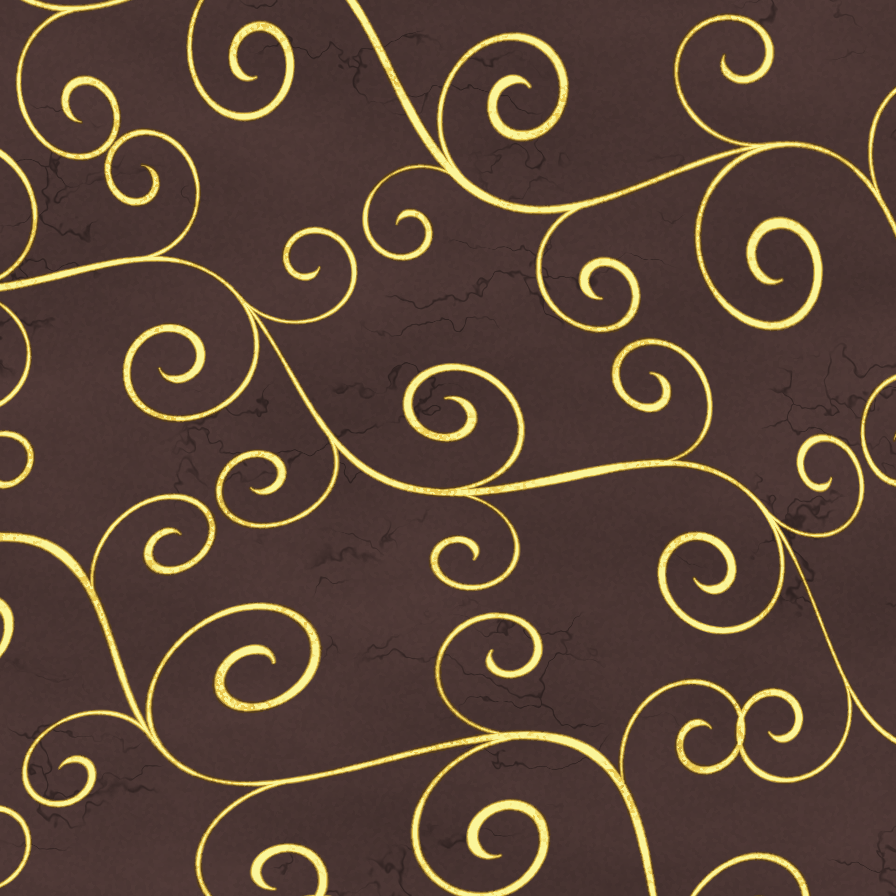
Reproduce this pattern procedurally as a Shadertoy shader.

```glsl
// Golden scrolling vines with spiral tendrils on weathered dark brown plaster.

const float PI = 3.14159265;
const float HALF_WAVE = 0.31;   // distance from a stem crest to the next trough
const float ROW_GAP = 0.36;     // distance between neighbouring stems
const float STEM_RISE = 0.085;  // amplitude of a stem

const vec3 PLASTER = vec3(0.29, 0.21, 0.20);
const vec3 BRONZE = vec3(0.34, 0.24, 0.10);
const vec3 AMBER = vec3(0.64, 0.51, 0.21);
const vec3 GOLD = vec3(0.92, 0.79, 0.31);
const vec3 PALE_GOLD = vec3(0.98, 0.96, 0.60);

float hash(vec2 p) {
    vec3 q = fract(p.xyx * 0.1031);
    q += dot(q, q.yzx + 33.33);
    return fract((q.x + q.y) * q.z);
}

mat2 rotation(float angle) {
    float c = cos(angle), s = sin(angle);
    return mat2(c, s, -s, c);
}

// Sum of turned sine layers, roughly -1 to 1
float layeredSines(vec2 p) {
    float sum = 0.0, gain = 0.5;
    for (int i = 0; i < 5; i++) {
        sum += gain * sin(p.x + 1.7 * sin(p.y));
        p = rotation(1.1) * p * 1.8 + 2.3;
        gain *= 0.6;
    }
    return sum;
}

// Cellular noise: nearest distance, second distance, random value of the cell
vec3 cellular(vec2 p) {
    vec2 home = floor(p);
    vec3 best = vec3(9.0, 9.0, 0.0);
    for (int y = -1; y <= 1; y++)
    for (int x = -1; x <= 1; x++) {
        vec2 cell = home + vec2(x, y);
        float d = distance(p, cell + vec2(hash(cell), hash(cell + 57.0)));
        if (d < best.x) best = vec3(d, best.x, hash(cell + 113.0));
        else best.y = min(best.y, d);
    }
    return best;
}

// Distance to a logarithmic spiral that leaves base along heading; turn is +1 or -1
float curl(vec2 p, vec2 base, float heading, float turn, float radius, float decay, float halfWidth) {
    float sweep = 1.85 / decay;
    float startAngle = heading - turn * (0.5 * PI + atan(decay));
    vec2 q = p - base + radius * vec2(cos(startAngle), sin(startAngle));
    float r = length(q);
    float angle = mod(turn * (atan(q.y, q.x) - startAngle), 2.0 * PI);

    float endAngle = startAngle + turn * sweep;
    vec2 tip = radius * exp(-decay * sweep) * vec2(cos(endAngle), sin(endAngle));
    float d = distance(q, tip) - 0.45 * halfWidth;
    for (int n = 0; n < 2; n++) {
        float t = angle + 2.0 * PI * float(n);
        if (t > sweep) break;
        float u = t / sweep;
        float swell = (0.7 + 0.5 * smoothstep(0.0, 0.65, u)) * (1.0 - 0.6 * smoothstep(0.86, 1.0, u));
        d = min(d, abs(r - radius * exp(-decay * t)) / sqrt(1.0 + decay * decay) - halfWidth * swell);
    }
    return d;
}

// Curl that forks off the stem at position x of its cell
float branch(vec2 p, float x, float turn, float radius, float decay, float halfWidth) {
    float k = PI / HALF_WAVE;
    vec2 base = vec2(x, STEM_RISE * cos(k * x));
    return curl(p, base, atan(-STEM_RISE * k * sin(k * x)), turn, radius, decay, halfWidth);
}

// Wavy stems in rows, each crest and trough bearing three curls
float vines(vec2 p) {
    vec2 home = round(p / vec2(HALF_WAVE, ROW_GAP));
    float k = PI / HALF_WAVE, d = 9.0;
    for (int j = -1; j <= 1; j++) {
        float row = home.y + float(j);
        float y = p.y - row * ROW_GAP;
        float slope = STEM_RISE * k * sin(k * p.x);
        float stemWidth = 0.0047 + 0.0014 * sin(9.0 * p.x + 2.0 * row);
        d = min(d, abs(y - STEM_RISE * cos(k * p.x)) / sqrt(1.0 + slope * slope) - stemWidth);
        float growth = 1.0 - 2.0 * mod(abs(row), 2.0);
        for (int i = -1; i <= 1; i++) {
            float column = home.x + float(i);
            float side = 1.0 - 2.0 * mod(abs(column), 2.0);
            vec2 q = vec2(growth * (p.x - column * HALF_WAVE), side * y);
            float a = hash(vec2(column, row) + 7.0), b = hash(vec2(column, row) + 31.0);
            d = min(d, branch(q, 0.04 * (a - 0.7), -1.0, 0.108 + 0.016 * b, 0.18, 0.0053));
            d = min(d, branch(q, -0.10 + 0.03 * b, 1.0, 0.086 + 0.022 * a, 0.20, 0.0048));
            d = min(d, branch(q, 0.045 + 0.03 * a, 1.0, 0.074 + 0.022 * b, 0.22, 0.0043));
        }
    }
    return d;
}

// Mottled plaster with faint, mostly level cracks
vec3 plaster(vec2 p) {
    float mottle = layeredSines(p * vec2(7.0, 15.0));
    vec2 jagged = p * vec2(5.0, 16.0) + 0.35 * vec2(layeredSines(p * 30.0), layeredSines(p * 38.0 + 4.0));
    vec3 cell = cellular(jagged);
    float crack = 1.0 - smoothstep(0.0, 0.07, cell.y - cell.x);
    crack *= smoothstep(0.1, 0.6, layeredSines(p * 11.0 + 9.0));
    float grain = cellular(p * 240.0).z - 0.5;
    return PLASTER * (1.0 + 0.07 * mottle + 0.07 * grain - 0.32 * crack);
}

// Glittering foil: dark rim, bright core
vec3 foil(float depth, float patches, float grain) {
    float tone = 0.05 + 0.95 * smoothstep(0.0, 0.0038, depth) + 0.28 * patches + 0.45 * (grain - 0.5);
    vec3 color = mix(BRONZE, AMBER, smoothstep(0.0, 0.35, tone));
    color = mix(color, GOLD, smoothstep(0.35, 0.65, tone));
    return mix(color, PALE_GOLD, smoothstep(0.65, 0.95, tone));
}

void mainImage(out vec4 fragColor, in vec2 fragCoord) {
    vec2 p = fragCoord / iResolution.y;
    float pixel = 1.0 / iResolution.y;

    // Tilt and bend the rows so that the vines wander
    vec2 v = rotation(0.45) * p + vec2(0.13, 0.05);
    v += 0.028 * vec2(sin(5.3 * v.y + 1.0) + 0.5 * sin(7.1 * v.x), sin(4.7 * v.x + 2.0) + 0.5 * sin(8.3 * v.y));

    float grain = cellular(p * 330.0).z;
    float d = vines(v) + 0.0009 * (grain - 0.5);
    vec3 gold = foil(-d, layeredSines(p * 24.0), grain);
    vec3 color = mix(plaster(p), gold, smoothstep(0.8 * pixel, -0.8 * pixel, d));
    fragColor = vec4(color, 1.0);
}
```
